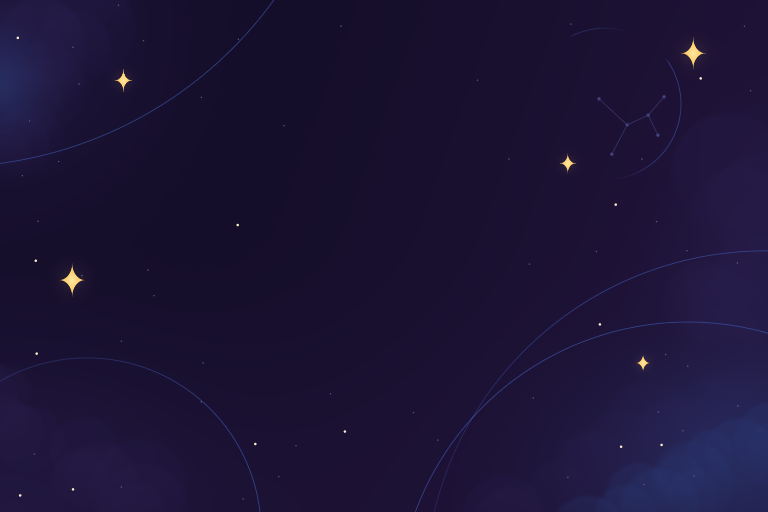
Reproduce this background procedurally as a Shadertoy shader.

```glsl
// Night sky with corner clouds, thin orbit arcs, a small constellation and golden stars.

#define CELL 0.088          // spacing of the scattered stars
#define STAR_CHANCE 0.50    // share of cells that hold a star
#define LINE_HALF 0.0008    // half width of the arcs
#define PUFFS 11            // puffs in each cloud bank
#define PUFF_ALPHA 0.24     // opacity of one puff
#define NIGHT vec3(0.082, 0.055, 0.165)
#define PLUM vec3(0.118, 0.072, 0.212)
#define VIOLET vec3(0.155, 0.115, 0.300)
#define BLUE vec3(0.165, 0.225, 0.460)
#define ORBIT vec3(0.230, 0.310, 0.640)
#define GOLD vec3(1.000, 0.820, 0.430)

float hash(vec2 p) {
    vec3 q = fract(vec3(p.xyx) * 0.1031);
    q += dot(q, q.yzx + 33.33);
    return fract((q.x + q.y) * q.z);
}

vec2 hash2(vec2 p) { return vec2(hash(p), hash(p + 57.3)); }

// Antialiased coverage of a signed distance
float fill(float d) { return clamp(0.5 - d * iResolution.y, 0.0, 1.0); }

float glow(vec2 p, vec2 center, vec2 size) {
    vec2 q = (p - center) / size;
    return exp(-dot(q, q));
}

float arc(vec2 p, vec2 center, float radius) {
    return fill(abs(length(p - center) - radius) - LINE_HALF);
}

float segment(vec2 p, vec2 a, vec2 b) {
    vec2 ab = b - a;
    float t = clamp(dot(p - a, ab) / dot(ab, ab), 0.0, 1.0);
    return length(p - a - ab * t);
}

// One constellation link with a dot at either end
float link(vec2 p, vec2 a, vec2 b) {
    float dots = fill(min(length(p - a), length(p - b)) - 0.0032);
    return max(0.5 * fill(segment(p, a, b) - LINE_HALF), 0.75 * dots);
}

// Overlapping soft-bodied discs strewn along a line
vec3 cloudBank(vec3 col, vec2 p, vec2 a, vec2 b, float size, vec3 tint, float seed) {
    for (int i = 0; i < PUFFS; i++) {
        vec2 id = vec2(float(i), seed);
        vec2 center = mix(a, b, float(i) / float(PUFFS - 1)) + (hash2(id) - 0.5) * size;
        float radius = size * mix(0.55, 1.1, hash(id + 9.7));
        float d = length(p - center) - radius;
        float body = 1.0 - smoothstep(-0.008, 0.004, d);
        float shade = mix(0.3, 1.0, smoothstep(-radius, radius, p.y - center.y));
        col = mix(col, tint, PUFF_ALPHA * body * shade);
    }
    return col;
}

// Four-pointed star with concave sides
vec3 goldStar(vec3 col, vec2 p, vec2 center, float size) {
    vec2 q = abs(p - center) / (size * vec2(0.76, 1.0));
    float d = max(1.0 - length(q - 1.0), max(q.x, q.y) - 1.0) * size;
    col += GOLD * 0.07 * glow(p, center, vec2(size * 0.8));
    return mix(col, mix(vec3(1.0, 0.91, 0.66), GOLD, min(length(q) * 2.0, 1.0)), fill(d));
}

// Jittered grid of pinpoint stars, sparse towards the middle
vec3 pinpoints(vec3 col, vec2 p) {
    vec2 id = floor(p / CELL);
    vec2 center = (id + 0.15 + 0.7 * hash2(id + 3.0)) * CELL;
    float open = smoothstep(0.15, 0.6, length((center - vec2(0.70, 0.48)) * vec2(0.9, 1.2)));
    float lit = step(hash(id + 21.0), STAR_CHANCE * open);
    float bright = step(0.78, hash(id + 40.0));
    float radius = mix(0.0013, 0.0024, bright);
    vec3 tint = mix(vec3(0.45, 0.42, 0.62), vec3(1.0, 0.94, 0.80), bright);
    return mix(col, tint, lit * fill(length(p - center) - radius) * mix(0.75, 1.0, bright));
}

void mainImage(out vec4 fragColor, in vec2 fragCoord) {
    vec2 p = fragCoord / iResolution.y;
    p.x += 0.5 * (1.5 - iResolution.x / iResolution.y);

    // Sky and corner glows
    vec3 col = mix(NIGHT, PLUM, smoothstep(0.35, 1.5, p.x + 0.35 * (0.5 - p.y)));
    col = mix(col, PLUM, 0.55 * smoothstep(0.55, 0.0, p.y));
    col = mix(col, VIOLET, 0.55 * glow(p, vec2(0.0, 0.95), vec2(0.26, 0.28)));
    col = mix(col, VIOLET, 0.50 * glow(p, vec2(0.02, 0.0), vec2(0.36, 0.28)));
    col = mix(col, VIOLET, 0.60 * glow(p, vec2(1.52, 0.45), vec2(0.20, 0.28)));
    col = mix(col, BLUE, 0.45 * glow(p, vec2(1.45, 0.06), vec2(0.32, 0.22)));

    // Clouds
    col = cloudBank(col, p, vec2(-0.02, 0.70), vec2(0.16, 1.00), 0.085, VIOLET, 2.0);
    col = cloudBank(col, p, vec2(-0.03, 0.26), vec2(0.30, -0.01), 0.090, VIOLET, 5.0);
    col = cloudBank(col, p, vec2(1.46, 0.62), vec2(1.40, 0.30), 0.105, VIOLET, 8.0);
    col = cloudBank(col, p, vec2(0.98, 0.00), vec2(1.48, 0.22), 0.090, VIOLET, 11.0);
    col = cloudBank(col, p, vec2(1.16, -0.02), vec2(1.52, 0.15), 0.080, BLUE, 14.0);
    col = mix(col, BLUE, 0.60 * glow(p, vec2(-0.01, 0.84), vec2(0.085, 0.09)));
    col = mix(col, BLUE, 0.25 * glow(p, vec2(1.42, 0.14), vec2(0.15, 0.12)));

    // Orbit arcs
    float lines = 0.75 * arc(p, vec2(-0.104, 1.463), 0.789);
    lines += mix(0.45, 0.8, smoothstep(0.15, 0.5, p.x)) * arc(p, vec2(0.170, -0.039), 0.340);
    lines += mix(0.35, 0.75, smoothstep(0.85, 1.2, p.x)) * arc(p, vec2(1.494, -0.154), 0.664);
    lines += 0.80 * arc(p, vec2(1.344, -0.197), 0.568);
    vec2 ring = p - vec2(1.182, 0.797);
    float ringSide = smoothstep(0.0, 0.13, ring.x) * (1.0 - smoothstep(0.08, 0.09, ring.y));
    float ringTop = step(0.12, ring.y) * smoothstep(-0.07, -0.06, ring.x)
                  * (1.0 - smoothstep(-0.03, 0.06, ring.x));
    lines += (0.7 * ringSide + 0.45 * ringTop) * arc(ring, vec2(0.0), 0.148);
    col = mix(col, ORBIT, min(lines, 1.0));

    // Constellation
    vec2 hub = vec2(1.225, 0.756), fork = vec2(1.266, 0.775);
    float figure = max(link(p, hub, vec2(1.170, 0.807)), link(p, hub, vec2(1.195, 0.699)));
    figure = max(figure, link(p, hub, fork));
    figure = max(figure, max(link(p, fork, vec2(1.297, 0.811)), link(p, fork, vec2(1.285, 0.736))));
    col = mix(col, vec3(0.32, 0.32, 0.62), figure);

    // Stars
    col = pinpoints(col, p);
    col = goldStar(col, p, vec2(0.241, 0.843), 0.022);
    col = goldStar(col, p, vec2(0.141, 0.453), 0.033);
    col = goldStar(col, p, vec2(1.354, 0.896), 0.031);
    col = goldStar(col, p, vec2(1.109, 0.681), 0.020);
    col = goldStar(col, p, vec2(1.256, 0.291), 0.018);
    fragColor = vec4(col, 1.0);
}
```
